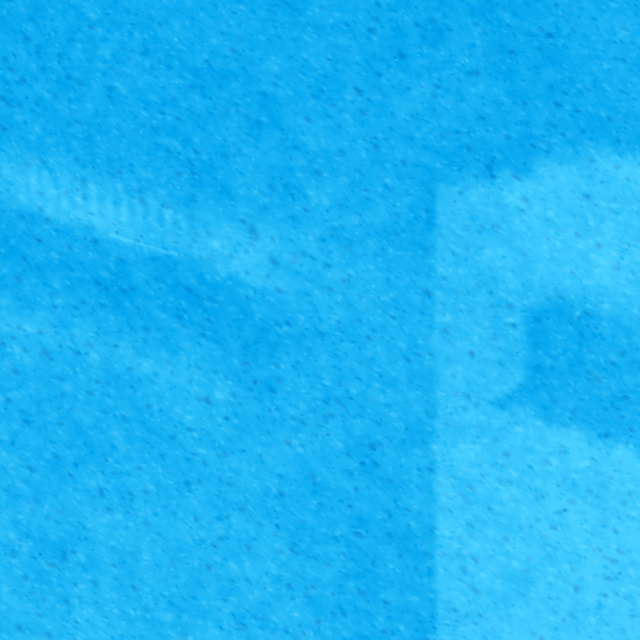
A Shadertoy shader for this texture:

```glsl
const vec3 DEEP_BLUE = vec3(0.035, 0.665, 0.938);
const vec3 PALE_BLUE = vec3(0.235, 0.785, 0.992);
const vec3 SPECK_SHADE = vec3(0.05, 0.19, 0.16);
const vec3 SPECK_LIGHT = vec3(0.18, 0.08, 0.02);
const float GRAIN_ANGLE = -0.58;
const vec2 FLECK_CELLS = vec2(62.0, 108.0);
const vec2 FIBRE_CELLS = vec2(88.0, 160.0);
const float FLECK_GAIN = 0.60;
const float FIBRE_GAIN = 0.52;
const float BROAD_MOTTLE = 0.50;
const float FINE_MOTTLE = 0.62;
const float SHEET_CONTRAST = 1.42;
const float SHEET_MIDDLE = 0.40;
const float EDGE_WANDER = 0.022;
const float RIB_PITCH = 0.0235;

vec2 hash2(vec2 p) {
    vec3 q = fract(p.xyx * vec3(0.1031, 0.1030, 0.0973));
    q += dot(q, q.yzx + 33.33);
    return fract((q.xx + q.yz) * q.zy);
}

float valueNoise(vec2 p) {
    vec2 cell = floor(p), f = fract(p);
    f = f * f * (3.0 - 2.0 * f);
    float low = mix(hash2(cell).x, hash2(cell + vec2(1, 0)).x, f.x);
    float high = mix(hash2(cell + vec2(0, 1)).x, hash2(cell + vec2(1, 1)).x, f.x);
    return mix(low, high, f.y) - 0.5;
}

float mottle(vec2 p) {
    float sum = 0.0, gain = 0.5;
    for (int i = 0; i < 4; i++) {
        sum += gain * valueNoise(p);
        p = p * 2.03 + 17.3;
        gain *= 0.72;
    }
    return sum;
}

// Scattered soft grains, signed: negative is a pit, positive a glint
float cellularFlecks(vec2 p) {
    vec2 cell = floor(p);
    float sum = 0.0;
    for (int y = -1; y <= 1; y++)
    for (int x = -1; x <= 1; x++) {
        vec2 id = cell + vec2(x, y);
        vec2 kind = hash2(id + 71.7);
        float s = kind.x * 2.0 - 1.0;
        float radius = mix(0.35, 0.85, kind.y);
        float d = length(p - id - hash2(id));
        sum += s * s * s * smoothstep(radius, 0.0, d);
    }
    return sum;
}

float segmentDistance(vec2 p, vec2 a, vec2 b) {
    vec2 ab = b - a;
    return length(p - a - ab * clamp(dot(p - a, ab) / dot(ab, ab), 0.0, 1.0));
}

float band(float d, float width) {
    return exp(-d * d / (width * width));
}

// Broad folds and overlapping sheets, 0 deep to 1 pale
float sheetTone(vec2 p) {
    float tone = 0.20 + 0.16 * smoothstep(0.80, 0.50, p.y);
    tone += 0.24 * smoothstep(0.25, -0.35, p.y + 0.45 * p.x - 0.15);
    tone -= 0.08 * band(p.x - 0.60, 0.10) * smoothstep(0.45, 0.15, p.y);

    // Pale fold with a crisper lower edge
    float fold = p.y - 0.725 + 0.31 * p.x;
    float foldFade = smoothstep(0.53, 0.34, p.x);
    tone += 0.38 * foldFade * smoothstep(-0.055, -0.025, fold) * smoothstep(0.075, 0.0, fold);
    tone -= 0.18 * foldFade * band(fold + 0.11, 0.055);
    tone += 0.22 * smoothstep(0.44, 0.25, p.x) * band(p.y - 0.505 + 0.33 * p.x, 0.022);

    // Pale sheet on the right
    float rim = 0.705 + 0.055 * smoothstep(0.68, 0.95, p.x);
    float sheet = smoothstep(0.674, 0.688, p.x) * smoothstep(rim + 0.025, rim - 0.025, p.y);
    float sheetLight = 0.76 + 0.08 * smoothstep(0.70, 0.90, p.x) - 0.16 * band(p.y - 0.48, 0.12);
    tone = mix(tone, sheetLight, sheet);

    // Deep patch on the pale sheet
    float lower = 0.36 - 0.30 * (p.x - 0.78);
    float patchMask = smoothstep(lower - 0.012, lower + 0.018, p.y);
    patchMask *= smoothstep(0.56, 0.50, p.y + 0.12 * (p.x - 0.82));
    float sideEdge = 0.82 - 0.06 * smoothstep(0.41, 0.36, p.y);
    patchMask *= smoothstep(sideEdge - 0.012, sideEdge + 0.016, p.x);
    return mix(tone, 0.22 + 0.14 * smoothstep(0.90, 1.0, p.x), patchMask);
}

float ribTone(vec2 p) {
    float across = p.y - 0.725 + 0.25 * p.x;
    float mask = band(across, 0.025) * smoothstep(0.02, 0.05, p.x) * smoothstep(0.34, 0.25, p.x);
    return mask * sin(6.28318 * (p.x + 0.12 * across) / RIB_PITCH);
}

void mainImage(out vec4 fragColor, in vec2 fragCoord) {
    vec2 p = fragCoord / iResolution.xy;
    vec2 along = vec2(cos(GRAIN_ANGLE), sin(GRAIN_ANGLE));
    vec2 grain = vec2(dot(p, along), dot(p, vec2(-along.y, along.x))) + 3.0;

    vec2 wander = vec2(mottle(p * 22.0), mottle(p * 22.0 + 40.0));
    vec2 bent = grain + 0.008 * wander;
    float tone = sheetTone(p + EDGE_WANDER * wander * vec2(0.4, 1.0));
    tone = SHEET_MIDDLE + SHEET_CONTRAST * (tone - SHEET_MIDDLE);
    tone += BROAD_MOTTLE * mottle(grain * vec2(9.0, 13.0));
    tone += FINE_MOTTLE * mottle(bent * vec2(38.0, 64.0) + 9.0);
    tone += FIBRE_GAIN * cellularFlecks(bent * FIBRE_CELLS);
    tone += 0.20 * ribTone(p + 0.003 * wander);

    // Thin crease under the fold
    float crease = segmentDistance(p + 0.004 * wander, vec2(0.175, 0.632), vec2(0.275, 0.602));
    tone += 0.50 * smoothstep(0.005, 0.0, crease);

    float fleck = FLECK_GAIN * cellularFlecks(bent * FLECK_CELLS + 5.0);
    vec3 color = mix(DEEP_BLUE, PALE_BLUE, clamp(tone, -0.25, 1.2));
    color += SPECK_LIGHT * max(fleck, 0.0) - SPECK_SHADE * max(-fleck, 0.0);
    fragColor = vec4(clamp(color, 0.0, 1.0), 1.0);
}
```
